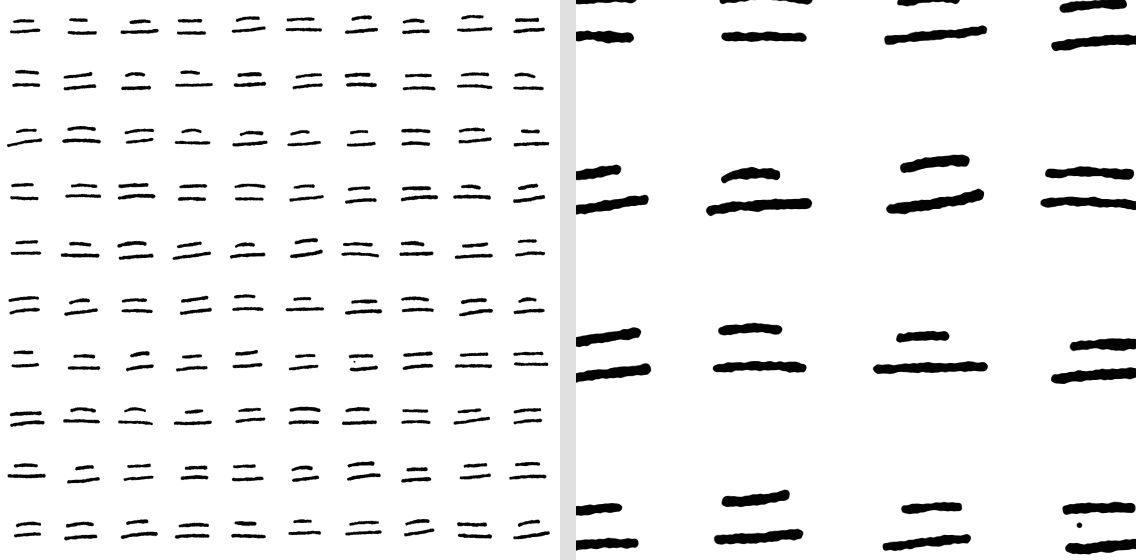
Left: the whole. Right: its middle third, enlarged.
Write a three.js fragment shader that draws this pattern.

```glsl
// Ten by ten grid of hand-inked stroke pairs: a short dash above a longer one, black on white.

varying vec2 vUv;

const float GRID = 10.0;
const vec2 PAIR_CENTER = vec2(0.457, 0.556);
const vec2 SPECK_CELL = vec2(6.0, 3.0);
const vec3 PAPER = vec3(1.0);
const vec3 INK = vec3(0.01);

float hash(vec2 p) {
  vec3 q = fract(p.xyx * vec3(0.1031, 0.1030, 0.0973));
  q += dot(q, q.yzx + 33.33);
  return fract((q.x + q.y) * q.z);
}

// Random value in [low, high], fixed for each cell and trait.
float vary(vec2 cell, float trait, float low, float high) {
  return mix(low, high, hash(cell + trait * vec2(17.3, 31.7) + 5.0));
}

vec2 gradient(vec2 corner) {
  float angle = 6.2832 * hash(corner + 71.0);
  return vec2(cos(angle), sin(angle));
}

float gradientNoise(vec2 p) {
  vec2 i = floor(p);
  vec2 f = p - i;
  vec2 u = f * f * f * (f * (f * 6.0 - 15.0) + 10.0);
  vec2 e = vec2(1.0, 0.0);
  float bottom = mix(dot(gradient(i), f), dot(gradient(i + e), f - e), u.x);
  float top = mix(dot(gradient(i + e.yx), f - e.yx),
                  dot(gradient(i + e.xx), f - e.xx), u.x);
  return mix(bottom, top, u.y);
}

// Signed distance to a bowed, wobbling pen stroke centred on the origin.
float penStroke(vec2 p, float halfLength, float slope, float bow, float radius, vec2 seed) {
  float x = clamp(p.x, -halfLength, halfLength);
  float along = x / halfLength;
  float wobble = 0.012 * gradientNoise(vec2(x * 7.0, 0.37) + seed);
  float y = slope * x + bow * (0.67 - along * along) + wobble;

  // Uneven pen pressure and a slightly ragged ink edge
  float pressure = 1.0 + 0.05 * along + 0.35 * gradientNoise(vec2(x * 11.0, 4.6) + seed);
  float ragged = 0.008 * gradientNoise(p * 28.0 + seed);
  return length(p - vec2(x, y)) - radius * pressure + ragged;
}

float strokePair(vec2 p, vec2 cell) {
  // Traits shared by both strokes
  float tilt = vary(cell, 1.0, -0.02, 0.15);
  float radius = vary(cell, 2.0, 0.025, 0.032);
  float halfGap = vary(cell, 3.0, 0.085, 0.118);
  vec2 drift = vec2(vary(cell, 4.0, -0.04, 0.04), vary(cell, 5.0, -0.04, 0.04));
  vec2 seed = cell * 19.0 + 3.0;
  p -= PAIR_CENTER + drift;

  // Short upper stroke, usually arched
  vec2 upperCenter = vec2(vary(cell, 6.0, -0.07, 0.03), halfGap);
  float upper = penStroke(p - upperCenter,
                          vary(cell, 7.0, 0.13, 0.25),
                          tilt + vary(cell, 8.0, -0.05, 0.04),
                          vary(cell, 9.0, -0.005, 0.03),
                          radius, seed);

  // Long lower stroke, nearly straight
  vec2 lowerCenter = vec2(0.0, -halfGap);
  float lower = penStroke(p - lowerCenter,
                          vary(cell, 10.0, 0.21, 0.315),
                          tilt + vary(cell, 11.0, -0.03, 0.03),
                          vary(cell, 12.0, -0.012, 0.02),
                          radius, seed + 9.5);
  return min(upper, lower);
}

// One stray dot of ink below an upper stroke
float inkSpeck(vec2 p, vec2 cell) {
  float elsewhere = step(0.5, distance(cell, SPECK_CELL));
  return length(p - vec2(0.33, 0.54)) - 0.016 + elsewhere;
}

void main() {
  vec2 gridPos = vUv * GRID;
  vec2 cell = min(floor(gridPos), GRID - 1.0);
  vec2 p = gridPos - cell;

  float d = min(strokePair(p, cell), inkSpeck(p, cell));
  float soft = 0.75 * max(fwidth(gridPos.x), fwidth(gridPos.y));
  float coverage = 1.0 - smoothstep(-soft, soft, d);
  gl_FragColor = vec4(mix(PAPER, INK, coverage), 1.0);
}
```
